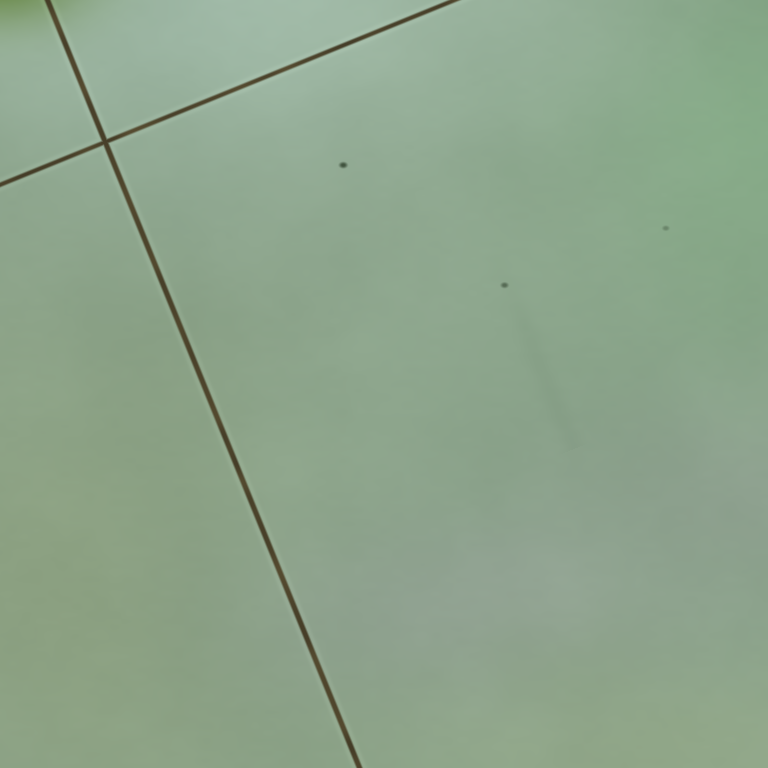
Reproduce this texture procedurally as a Shadertoy shader.

```glsl
// Large pale green floor tiles with thin brown joints, soft clouding and a few specks.

#define TILE_SIZE 1.2
#define TILE_ANGLE 0.386
#define TILE_CORNER vec2(0.137, 0.815)
#define JOINT_WIDTH vec2(0.0068, 0.0054)
#define JOINT_COLOR vec3(0.27, 0.23, 0.14)
#define BASE_COLOR vec3(0.545, 0.640, 0.545)
#define MINT_COLOR vec3(0.635, 0.735, 0.665)
#define LEAF_COLOR vec3(0.510, 0.655, 0.515)
#define OLIVE_COLOR vec3(0.555, 0.637, 0.515)
#define GREY_COLOR vec3(0.580, 0.645, 0.585)
#define CLOUD_AMOUNT 0.055
#define SPECK_COUNT 3

float hash(vec2 p) {
    return fract(sin(dot(p, vec2(127.1, 311.7))) * 43758.5453);
}

float noise(vec2 p) {
    vec2 i = floor(p);
    vec2 f = fract(p);
    f = f * f * (3.0 - 2.0 * f);
    return mix(mix(hash(i), hash(i + vec2(1, 0)), f.x),
               mix(hash(i + vec2(0, 1)), hash(i + vec2(1, 1)), f.x), f.y);
}

float fbm(vec2 p) {
    float sum = 0.0;
    float gain = 0.5;
    for (int i = 0; i < 5; i++) {
        sum += gain * noise(p);
        p = mat2(1.6, 1.2, -1.2, 1.6) * p + 7.3;
        gain *= 0.5;
    }
    return sum;
}

// Soft round patch of weight around a centre
float patchAt(vec2 p, vec2 center, vec2 radius) {
    vec2 d = (p - center) / radius;
    return exp(-dot(d, d));
}

// Glaze: broad tints and fine clouding
vec3 glaze(vec2 p) {
    vec2 q = p + 0.12 * (vec2(fbm(p * 4.0), fbm(p * 4.0 + 19.0)) - 0.5);
    vec3 color = BASE_COLOR;
    color = mix(color, OLIVE_COLOR, patchAt(q, vec2(0.05, 0.2), vec2(0.33, 0.42)));
    color = mix(color, GREY_COLOR, 0.9 * patchAt(q, vec2(0.62, 0.2), vec2(0.26, 0.13)));
    color = mix(color, GREY_COLOR * 0.95, 0.7 * patchAt(q, vec2(1.0, 0.37), vec2(0.25, 0.14)));
    color = mix(color, OLIVE_COLOR * 1.02, 0.8 * patchAt(q, vec2(0.85, 0.0), vec2(0.4, 0.12)));
    color = mix(color, LEAF_COLOR, patchAt(q, vec2(1.0, 0.83), vec2(0.27, 0.26)));
    color = mix(color, MINT_COLOR, 0.95 * patchAt(q, vec2(0.3, 1.0), vec2(0.42, 0.22)));
    color = mix(color, vec3(0.38, 0.51, 0.23), 0.9 * patchAt(p, vec2(0.0, 1.03), vec2(0.11, 0.06)));
    float cloud = fbm(p * 5.0 + 3.0) - 0.48;
    float grain = noise(p * vec2(60.0, 110.0)) - 0.5;
    return color + CLOUD_AMOUNT * cloud + 0.006 * grain;
}

void mainImage(out vec4 fragColor, in vec2 fragCoord) {
    vec2 p = fragCoord / iResolution.y;
    float soft = max(0.0018, 1.0 / iResolution.y);
    vec3 color = glaze(p);

    // Tile frame, with signed distance to the nearest joint on each axis
    float c = cos(TILE_ANGLE);
    float s = sin(TILE_ANGLE);
    vec2 tile = mat2(c, -s, s, c) * (p - TILE_CORNER);
    vec2 joint = mod(tile + 0.5 * TILE_SIZE, TILE_SIZE) - 0.5 * TILE_SIZE;

    // Faint streak along the tile
    float streak = exp(-pow((joint.x - 0.415) / 0.014, 2.0));
    color -= 0.014 * streak * smoothstep(-0.3, -0.45, joint.y);

    // Specks, each fainter than the last
    for (int i = 0; i < SPECK_COUNT; i++) {
        float k = float(i);
        vec2 center = vec2(0.447 + 0.21 * k, 0.695 + 0.09 * cos(2.4 * k));
        float d = length((p - center) * vec2(0.85, 1.15));
        float speck = 1.0 - smoothstep(0.001, 0.0065 - 0.0005 * k, d);
        color = mix(color, vec3(0.20, 0.27, 0.19), speck * (0.85 - 0.25 * k));
    }

    // Pale rims and brown joints
    vec2 edge = abs(joint) - 0.5 * JOINT_WIDTH;
    vec2 rim = exp(-pow((edge - 0.003) / 0.003, vec2(2.0)));
    color += 0.03 * max(rim.x, rim.y);
    vec2 line = 1.0 - smoothstep(vec2(-soft), vec2(soft), edge);
    vec3 jointColor = JOINT_COLOR * (0.9 + 0.3 * noise(p * 35.0));
    color = mix(color, jointColor, 0.95 * max(line.x, line.y));

    fragColor = vec4(color, 1.0);
}
```
